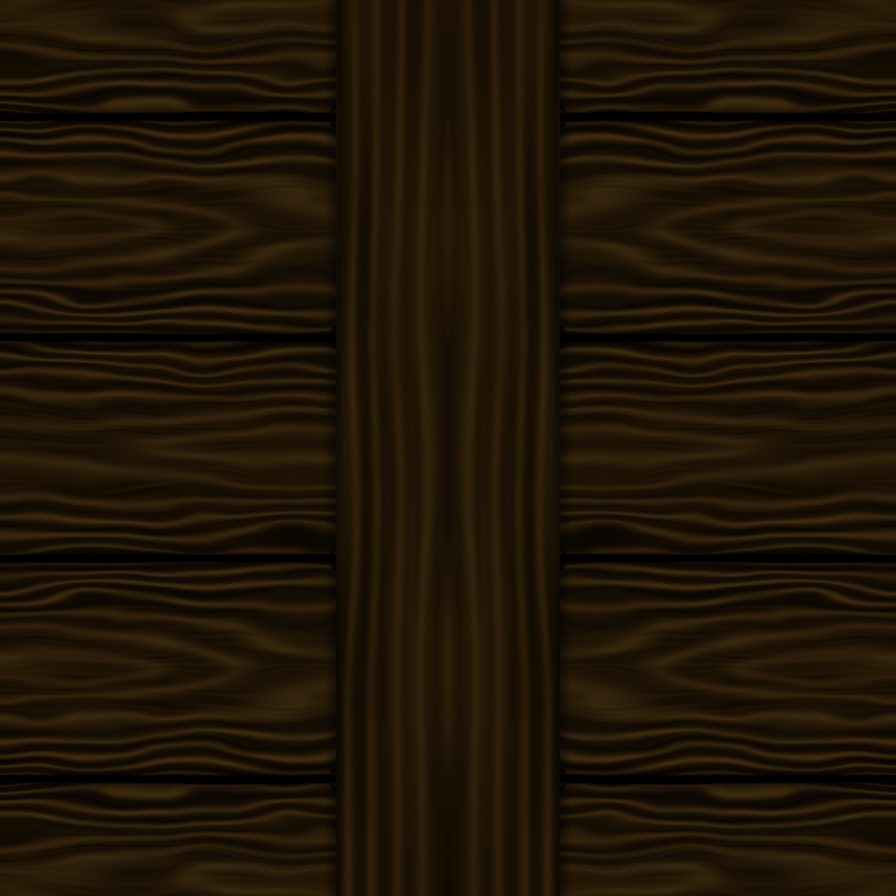
This texture is drawn by a three.js fragment shader. Its source:

```glsl
// Dark wooden planks, stacked in rows and crossed by one upright post.
// Both halves mirror about the centre; grain is a warped stripe phase with
// arched contours, and black seams part the rows.
varying vec2 vUv;

float hash(vec2 p) {
  return fract(sin(dot(p, vec2(127.1, 311.7))) * 43758.5453);
}

float noise(vec2 p) {
  vec2 i = floor(p), f = fract(p);
  f = f * f * (3.0 - 2.0 * f);
  return mix(mix(hash(i), hash(i + vec2(1.0, 0.0)), f.x),
             mix(hash(i + vec2(0.0, 1.0)), hash(i + vec2(1.0, 1.0)), f.x), f.y);
}

// Tone 0..1 to brown: near black, dark brown, dull ochre
vec3 woodColor(float tone) {
  vec3 c = mix(vec3(0.04, 0.023, 0.005), vec3(0.125, 0.08, 0.02), clamp(tone / 0.35, 0.0, 1.0));
  return mix(c, vec3(0.235, 0.165, 0.06), clamp((tone - 0.35) / 0.65, 0.0, 1.0));
}

// Lopsided ridge: slow rise, quick fall; bright at whole phases
float ridge(float phase) {
  float t = 6.28318 * phase;
  return 0.5 + 0.5 * cos(t + 0.6 * sin(t));
}

vec3 planks(float side, float y) {
  float v = (y - 0.5) / 0.2463 + 0.5;
  float row = floor(v);
  float d = (fract(v) - 0.5) * (row < 0.0 ? -1.0 : 1.0);
  float kind = abs(row);
  float along = 0.5 - side;

  // Grain bends gently, then closes into an arch beside the post
  float q = d + 0.09 * (noise(vec2(along * 9.0, d * 6.0 + kind * 17.0)) - 0.5)
              + 0.03 * (noise(vec2(along * 22.0, d * 14.0 + kind * 31.0)) - 0.5);
  float arch = kind == 1.0 ? 2.2 * smoothstep(0.08, 0.375, along)
                           : 1.2 * smoothstep(0.3, 0.0, along);
  float phase = 9.0 * sqrt(q * q + 0.002) + 9.0 * q * q + arch * exp(-22.0 * q * q);
  phase += 0.5 * noise(vec2(along * 6.0, d * 9.0 + kind * 5.0));

  // Relief is stronger toward the plank edges
  float relief = mix(0.5, 0.88, smoothstep(0.05, 0.35, abs(d)));
  float patchy = noise(vec2(along * 7.0, d * 24.0 + kind * 13.0));
  float fine = noise(vec2(along * 12.0, q * 75.0 + kind * 9.0));
  float tone = 0.47 + relief * (ridge(phase) - 0.5) * (0.55 + 0.6 * patchy)
             + 0.25 * (patchy - 0.5) + 0.22 * (fine - 0.5);
  vec3 color = woodColor(tone);

  // Seam with a soft shadow and uneven width
  float edge = (0.5 - abs(d)) * 0.2463;
  float seamWidth = 0.003 + 0.0025 * noise(vec2(along * 12.0, kind * 7.0));
  color *= mix(0.55, 1.0, smoothstep(0.003, 0.016, edge));
  color *= smoothstep(seamWidth - 0.001, seamWidth + 0.0025, edge);

  // Rounded notch where the seam meets the post, and the post's shadow
  float notch = length(vec2(side - 0.125, edge * 0.5));
  color *= mix(0.25, 1.0, smoothstep(0.0005, 0.002, abs(notch - 0.0055)));
  return color * mix(0.6, 1.0, smoothstep(0.125, 0.14, side));
}

vec3 post(float side, float y) {
  // Long spindles: the middle is dark at mid height, light above and below
  float spindle = (0.25 + 0.25 * cos(12.56637 * (y - 0.5))) * exp(-14.0 * side);
  float phase = 30.0 * side + 60.0 * side * side + spindle
              + 0.55 * (noise(vec2(y * 5.0, side * 18.0)) - 0.5) * smoothstep(0.0, 0.03, side);
  float patchy = noise(vec2(y * 4.0 + 3.0, side * 45.0));
  float fine = noise(vec2(y * 3.0, side * 150.0));
  float tone = 0.47 + 0.38 * (ridge(phase) - 0.5)
             + 0.26 * (patchy - 0.5) + 0.14 * (fine - 0.5);
  // Darker rounded sides
  return woodColor(tone) * mix(0.5, 1.0, smoothstep(0.0, 0.012, 0.125 - side));
}

void main() {
  float side = abs(vUv.x - 0.5);
  float onPlanks = smoothstep(0.1242, 0.1258, side);
  vec3 color = mix(post(side, vUv.y), planks(side, vUv.y), onPlanks);
  gl_FragColor = vec4(color, 1.0);
}
```
